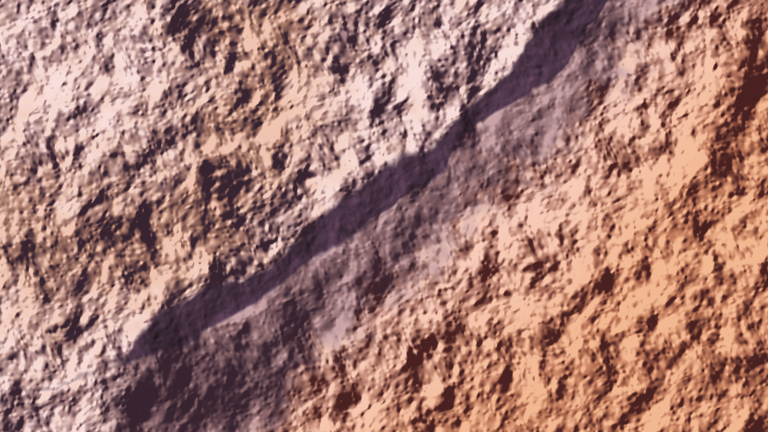
Write a Shadertoy shader that draws this texture.

```glsl
// Sunlit rough rock: pale and orange faces split by a diagonal shadowed crack.

vec3 hash3(vec2 cell) {
    vec3 s = vec3(dot(cell, vec2(127.1, 311.7)), dot(cell, vec2(269.5, 183.3)), dot(cell, vec2(419.2, 371.9)));
    return fract(sin(s) * 43758.5);
}

// Cellular noise of round soft bumps and dents, about -1 to 1.
float bumps(vec2 p) {
    vec2 cell = floor(p), f = fract(p);
    float sum = 0.0;
    for (int y = -1; y <= 1; y++)
        for (int x = -1; x <= 1; x++) {
            vec2 o = vec2(x, y);
            vec3 h = hash3(cell + o);
            vec2 d = o + h.xy - f;
            sum += (2.0 * h.z - 1.0) * exp(-5.0 * dot(d, d));
        }
    return sum;
}

// Gentle layered sines that make outlines irregular.
vec2 warp(vec2 p, float freq, float amount) {
    vec2 w = vec2(0.0);
    for (int i = 0; i < 4; i++) {
        w += amount * sin(p.yx * freq + vec2(1.3, 4.1) * float(i + 1));
        p = mat2(0.8, 0.6, -0.6, 0.8) * p;
        freq *= 1.8;
        amount *= 0.5;
    }
    return w;
}

// Grains of several sizes; every octave has a similar slope.
float grainHeight(vec2 p) {
    float height = 0.0, freq = 9.0, weight = 0.6;
    for (int i = 0; i < 5; i++) {
        height += weight * bumps(p * freq + float(i) * 7.3) / freq;
        p = mat2(0.8, 0.6, -0.6, 0.8) * p;
        freq *= 1.8;
        weight = 0.75;
    }
    return height;
}

// Offset rotated into a tilted frame.
vec2 tilt(vec2 p, float angle) {
    float c = cos(angle), s = sin(angle);
    return mat2(c, -s, s, c) * p;
}

// Soft tilted ellipse, 1 at its centre.
float blob(vec2 p, vec2 centre, vec2 radius, float angle) {
    vec2 q = tilt(p - centre, angle) / radius;
    return exp(-dot(q, q));
}

// Height of the crack's lower lip at each x.
float creaseLine(float x) {
    return 0.16 + 0.3 * (x - 0.3) + 0.38 * max(x - 0.44, 0.0)
         + 0.05 * smoothstep(1.0, 1.08, x) + 0.6 * max(x - 1.28, 0.0);
}

float shadowThickness(float x) {
    float wave = 0.084 + 0.024 * cos(14.3 * (x - 0.43));
    return wave * smoothstep(0.25, 0.38, x) + 0.04 * smoothstep(1.19, 1.26, x);
}

vec3 toneRamp(vec3 dark, vec3 base, vec3 light, float t) {
    vec3 low = mix(dark, base, smoothstep(-0.12, 0.58, t));
    return mix(low, light, smoothstep(0.42, 1.02, t));
}

void mainImage(out vec4 fragColor, in vec2 fragCoord) {
    vec2 p = fragCoord / iResolution.y;
    vec2 q = p + warp(p, 27.0, 0.005);
    float aa = 1.5 / iResolution.y;

    // Relief lit from the lower right.
    vec2 toLight = 0.004 * vec2(0.88, -0.45);
    float slope = (grainHeight(q) - grainHeight(q + toLight)) / 0.004;
    float broad = bumps(q * 4.5 + 3.0) + 0.6 * bumps(q * 10.0 + 5.0);
    float fine = bumps(q * 24.0 + 9.0) + 0.8 * bumps(q * 52.0 + 1.0);
    float pits = smoothstep(0.1, 0.8, bumps(tilt(q, 0.95) * vec2(11.0, 21.0)));
    float streak = bumps(tilt(q, 0.62) * vec2(9.0, 34.0));

    // Ragged masks of the rock zones.
    float above = q.y - creaseLine(q.x);
    float ledgeDepth = 0.18 + 0.16 * smoothstep(0.85, 0.5, q.x);
    float upper = smoothstep(-0.01, 0.01, above);
    float orange = smoothstep(0.08, -0.10, above + ledgeDepth + 0.06 * broad + 0.06 * fine);
    float paleCorner = smoothstep(0.30, 0.21, q.x + 0.04 * broad + 0.02 * fine);
    float thickness = shadowThickness(q.x) + 0.010 * fine;
    float shadow = smoothstep(-0.004 - aa, 0.004 + aa, above - 0.005 * fine)
                 * smoothstep(0.007 + aa, -0.007 - aa, above - thickness);
    float ledge = (1.0 - upper) * (1.0 - orange) * (1.0 - paleCorner);

    // Ochre stains on the upper face.
    float ochre = blob(q, vec2(0.58, 0.70), vec2(0.20, 0.15), 0.8)
                + blob(q, vec2(0.43, 0.45), vec2(0.20, 0.11), 0.3)
                + blob(q, vec2(0.08, 0.45), vec2(0.24, 0.20), 0.2)
                + 0.9 * blob(q, vec2(0.58, 0.95), vec2(0.16, 0.09), 0.0);
    ochre = clamp(ochre * (1.0 + 0.4 * broad) + 0.15 + 0.3 * fine, 0.0, 1.0);

    // Hollows and clefts that stay dark.
    float hollow = blob(q, vec2(0.47, 0.93), vec2(0.11, 0.06), -0.5)
                 + 0.8 * blob(q, vec2(0.39, 0.68), vec2(0.09, 0.025), 0.5)
                 + 1.1 * blob(q, vec2(0.53, 0.58), vec2(0.045, 0.04), 0.0)
                 + 0.6 * blob(q, vec2(0.48, 0.46), vec2(0.14, 0.07), 0.2)
                 + 0.8 * blob(q, vec2(1.11, 0.90), vec2(0.045, 0.07), -0.4)
                 + 1.7 * blob(q, vec2(1.73, 0.77), vec2(0.03, 0.19), -0.2)
                 + 1.1 * blob(q, vec2(1.64, 0.51), vec2(0.035, 0.05), -0.4)
                 + 1.5 * blob(q, vec2(0.96, 0.17), vec2(0.025, 0.09), -0.5)
                 + 1.1 * blob(q, vec2(0.88, 0.35), vec2(0.07, 0.04), 0.6)
                 + 1.3 * blob(q, vec2(0.47, 0.06), vec2(0.26, 0.11), 0.4);
    float glow = upper * blob(q, vec2(0.88, 0.66), vec2(0.30, 0.12), 0.7)
               + blob(q, vec2(0.22, 0.74), vec2(0.16, 0.12), 0.3)
               + 0.8 * blob(q, vec2(0.10, 0.07), vec2(0.16, 0.08), 0.3)
               + 0.7 * orange * blob(q, vec2(1.28, 0.52), vec2(0.32, 0.12), 0.8);

    // Base and highlight colours; the orange is pinker near the ledge.
    float faceMask = max(upper, paleCorner);
    float deep = smoothstep(-0.2, -0.75, above);
    vec3 warm = mix(vec3(0.73, 0.51, 0.45), vec3(0.74, 0.46, 0.34), deep);
    vec3 warmLight = mix(vec3(0.97, 0.80, 0.73), vec3(0.95, 0.72, 0.57), deep);
    vec3 face = mix(vec3(0.70, 0.55, 0.56), vec3(0.64, 0.45, 0.39), ochre);
    vec3 faceLight = mix(vec3(0.97, 0.87, 0.86), vec3(0.94, 0.77, 0.69), ochre);
    vec3 base = mix(mix(vec3(0.53, 0.39, 0.41), warm, orange), face, faceMask);
    vec3 light = mix(mix(vec3(0.79, 0.64, 0.65), warmLight, orange), faceLight, faceMask);
    vec3 dark = mix(vec3(0.22, 0.14, 0.19), vec3(0.29, 0.13, 0.13), orange);

    // Shade the grains, then lay the cool cast shadow in the crack.
    float tone = 0.61 + mix(0.32, 0.19, ledge) * slope + 0.21 * broad + 0.1 * fine;
    tone += 0.05 * faceMask - 0.14 * faceMask * ochre - 0.42 * hollow + 0.15 * glow;
    tone -= mix(0.12, 0.28, orange) * pits - ledge * (0.2 * streak - 0.06);
    tone -= 0.08 * orange * smoothstep(0.55, 0.0, p.y);
    vec3 color = toneRamp(dark, base, light, tone);
    vec3 shade = vec3(0.29, 0.20, 0.27) * (1.0 + 0.12 * slope + 0.15 * broad);
    fragColor = vec4(clamp(mix(color, shade, shadow), 0.0, 1.0), 1.0);
}
```
